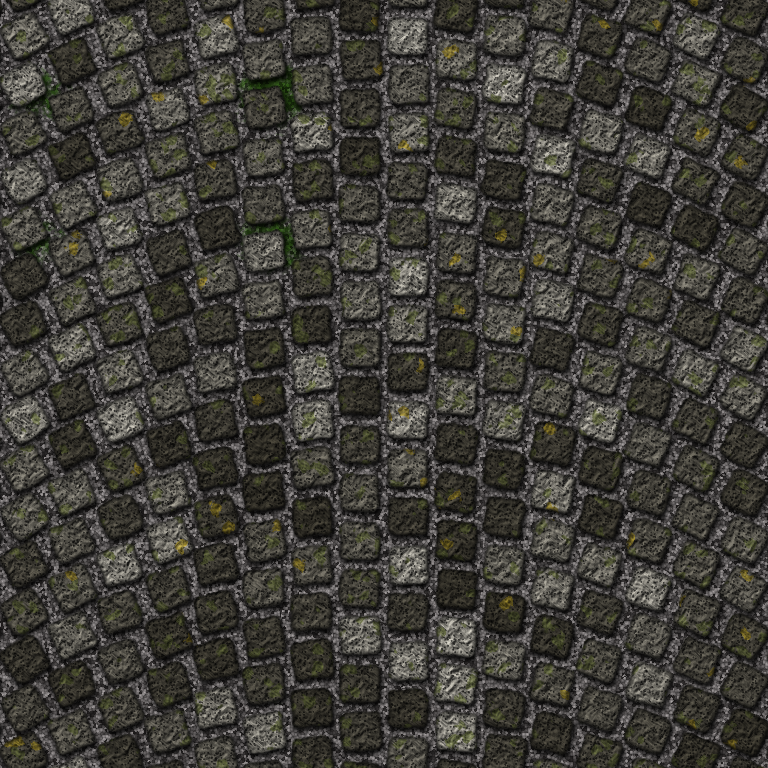
Reproduce this texture procedurally as a three.js fragment shader.

```glsl
varying vec2 vUv;

#define STONES 16.0
#define EDGE_TILT 0.52
#define HALF_SIZE vec2(0.415, 0.395)
#define CORNER 0.14
#define ROUGH_EDGE 0.07
#define SOFTNESS 0.03
#define LIGHT_STEP vec2(-0.025, 0.045)
#define STONE_DARK vec3(0.16, 0.15, 0.12)
#define STONE_LIGHT vec3(0.54, 0.53, 0.50)
#define LICHEN vec3(0.34, 0.37, 0.19)
#define YELLOW_LICHEN vec3(0.58, 0.50, 0.12)
#define MOSS vec3(0.10, 0.21, 0.03)

const float TAU = 6.2831853;

vec2 hash2(vec2 p) {
  vec3 q = fract(p.xyx * vec3(0.1031, 0.1030, 0.0973));
  q += dot(q, q.yzx + 33.33);
  return fract((q.xx + q.yz) * q.zy);
}

// x: distance to the nearest seed, y: random value of that seed
vec2 cellular(vec2 p) {
  vec2 base = floor(p);
  vec2 best = vec2(9.0, 0.0);
  for (int j = -1; j <= 1; j++) {
    for (int i = -1; i <= 1; i++) {
      vec2 id = base + vec2(float(i), float(j));
      float d = length(id + hash2(id) - p);
      if (d < best.x) best = vec2(d, hash2(id + 57.0).x);
    }
  }
  return best;
}

float relief(vec2 p) {
  p += 0.05 * sin(p.yx * 13.0) + 0.02 * sin(p.yx * 31.0 + 2.0);
  return 0.5 * cellular(p * 3.7).x + 0.3 * cellular(p * 8.3).x
       + 0.2 * cellular(p * 16.0).x;
}

float roundedBox(vec2 p, vec2 halfSize) {
  vec2 q = abs(p) - halfSize + CORNER;
  return length(max(q, 0.0)) + min(max(q.x, q.y), 0.0) - CORNER;
}

// Staggered stones, turned to follow the arch
// x: distance, y: shadow distance, zw: stone id
vec4 paving(vec2 p) {
  vec4 nearest = vec4(9.0, 9.0, 0.0, 0.0);
  for (int i = -1; i <= 1; i++) {
    float column = floor(p.x) + float(i);
    float stagger = 0.25 + 0.5 * mod(column, 2.0);
    for (int j = -1; j <= 1; j++) {
      float row = floor(p.y - stagger + 0.5) + float(j);
      vec2 id = mod(vec2(column, row), STONES);
      vec2 jitter = hash2(id + 11.0) - 0.5;
      vec2 center = vec2(column + 0.5, row + stagger) + 0.04 * jitter;
      float tilt = EDGE_TILT * (1.0 - 2.0 * (id.x + 0.5) / STONES) + 0.1 * jitter.x;
      float c = cos(tilt), s = sin(tilt);
      mat2 unturn = mat2(c, -s, s, c);
      vec2 size = HALF_SIZE + 0.025 * jitter.yx;
      float d = roundedBox(unturn * (p - center), size);
      float shade = roundedBox(unturn * (p - center + vec2(-0.03, 0.07)), size);
      if (d < nearest.x) nearest.xzw = vec3(d, id);
      nearest.y = min(nearest.y, shade);
    }
  }
  return nearest;
}

// Broad periodic field that decides where joints turn green
float mossField(vec2 uv) {
  return 0.40 * cos(TAU * (3.0 * uv.x - 0.1)) + 0.35 * cos(TAU * (uv.x - 0.22))
       + 0.20 * cos(TAU * (uv.y - 0.80)) + 0.20 * cos(TAU * 5.0 * (uv.y - 0.88));
}

void main() {
  vec2 p = vUv * STONES;
  float height = relief(p);
  float slope = height - relief(p + LIGHT_STEP);
  vec2 grain = cellular(p * 17.0 + 5.0);

  vec2 wobble = 0.012 * sin(p.yx * 9.0 + vec2(0.0, 2.0));
  vec4 stone = paving(p + wobble);
  float edge = stone.x + ROUGH_EDGE * (height - 0.42);
  float cover = 1.0 - smoothstep(-SOFTNESS, SOFTNESS, edge);

  // Gritty joints with contact shadow and moss
  vec3 joint = mix(vec3(0.13, 0.12, 0.12), vec3(0.63, 0.61, 0.61), grain.y);
  joint *= 1.1 - 0.6 * grain.x;
  float moss = smoothstep(0.80, 0.96, mossField(vUv) + 0.3 * (height - 0.42));
  joint = mix(joint, MOSS * (0.5 + grain.y), moss * 0.9);
  joint *= mix(0.2, 1.0, smoothstep(-0.06, 0.09, stone.y));

  // Stone tone, relief and dark pits
  float r = hash2(stone.zw + 3.0).x;
  float tone = 0.06 + 0.55 * r + 0.37 * pow(r, 7.0);
  vec3 face = mix(STONE_DARK, STONE_LIGHT, tone);
  face *= clamp(0.95 + 2.0 * slope + 0.5 * (height - 0.42), 0.3, 1.5);
  float pit = step(0.62, grain.y) * (1.0 - smoothstep(0.15, 0.5, grain.x));
  face *= 1.0 - 0.6 * pit;
  face *= 0.9 + 0.2 * fract(grain.y * 7.0);

  // Broken lichen spots, a few of them yellow
  vec2 spot = cellular(p * 3.1 + 0.08 * sin(p.yx * 17.0) + 40.0);
  float spread = 0.42 * smoothstep(0.55, 0.9, spot.y);
  float lichen = 1.0 - smoothstep(-0.06, 0.06, spot.x - spread + 0.9 * (height - 0.4));
  lichen *= step(0.55, spot.y) * (0.45 + 0.4 * grain.x);
  vec3 growth = mix(LICHEN, YELLOW_LICHEN, step(0.975, spot.y));
  face = mix(face, growth * (0.8 + 1.5 * slope + 0.3 * tone), lichen);

  // Worn rim, darker on the side away from the light
  face *= mix(0.5, 1.0, smoothstep(0.0, 0.09, -edge));
  face *= 1.0 + 0.8 * clamp(stone.x - stone.y, -0.06, 0.06) * smoothstep(-0.2, 0.0, edge);

  gl_FragColor = vec4(mix(joint, face, cover), 1.0);
}
```
